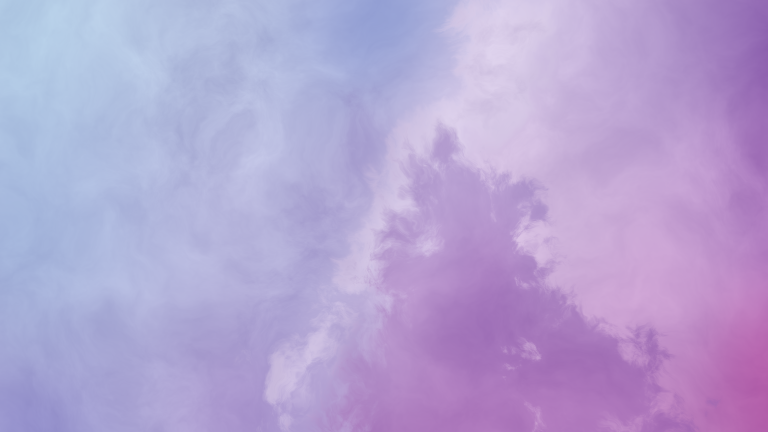
Give the GLSL for this texture, as a WebGL 1 fragment shader.

```glsl
precision highp float;
// Soft blue, lilac and magenta clouds split by a bright diagonal rift.

uniform vec2 u_resolution;

float hash(vec2 p) {
  return fract(sin(dot(p, vec2(127.1, 311.7))) * 43758.55);
}

float noise(vec2 p) {
  vec2 i = floor(p);
  vec2 f = fract(p);
  f = f * f * (3.0 - 2.0 * f);
  float low = mix(hash(i), hash(i + vec2(1.0, 0.0)), f.x);
  float high = mix(hash(i + vec2(0.0, 1.0)), hash(i + 1.0), f.x);
  return mix(low, high, f.y);
}

// Layered noise centred on zero; gain sets the strength of fine layers.
float fbm(vec2 p, float gain) {
  float sum = 0.0;
  float amp = 0.5;
  for (int i = 0; i < 6; i++) {
    sum += amp * (noise(p) - 0.5);
    p = mat2(1.6, 1.2, -1.2, 1.6) * p + 7.3;
    amp *= gain;
  }
  return sum;
}

// Distance to a capsule whose radius changes from ra to rb.
float taper(vec2 p, vec2 a, vec2 b, float ra, float rb) {
  vec2 ab = b - a;
  float t = clamp(dot(p - a, ab) / dot(ab, ab), 0.0, 1.0);
  return length(p - a - ab * t) - mix(ra, rb, t);
}

float smoothMin(float a, float b, float k) {
  float h = clamp(0.5 + 0.5 * (b - a) / k, 0.0, 1.0);
  return mix(b, a, h) - k * h * (1.0 - h);
}

float inside(float d, float softness) {
  return 1.0 - smoothstep(-softness, softness, d);
}

float glow(vec2 p, vec2 centre, vec2 size) {
  vec2 q = (p - centre) / size;
  return exp(-dot(q, q));
}

// Four colours spread from left to right, the last held near the border.
vec3 band(float x, vec3 a, vec3 b, vec3 c, vec3 d) {
  vec3 col = mix(a, b, smoothstep(0.0, 0.36, x));
  col = mix(col, c, smoothstep(0.34, 0.67, x));
  float border = clamp((x - 0.63) / 0.37, 0.0, 1.0);
  return mix(col, d, border * border);
}

vec3 skyGradient(vec2 uv) {
  vec3 top = band(uv.x, vec3(0.70, 0.80, 0.90), vec3(0.70, 0.74, 0.87),
                  vec3(0.81, 0.76, 0.89), vec3(0.54, 0.37, 0.68));
  vec3 middle = band(uv.x, vec3(0.64, 0.71, 0.86), vec3(0.70, 0.69, 0.85),
                     vec3(0.82, 0.73, 0.87), vec3(0.68, 0.48, 0.75));
  vec3 bottom = band(uv.x, vec3(0.65, 0.65, 0.83), vec3(0.71, 0.66, 0.84),
                     vec3(0.76, 0.60, 0.80), vec3(0.69, 0.36, 0.66));
  vec3 col = mix(bottom, middle, smoothstep(0.0, 0.5, uv.y));
  return mix(col, top, smoothstep(0.45, 1.0, uv.y));
}

void main() {
  vec2 uv = gl_FragCoord.xy / u_resolution;
  vec2 p = uv * vec2(16.0 / 9.0, 1.0);

  // Turbulence that bends the forms and frays their edges
  vec2 bend = vec2(fbm(p * 4.0 + 4.0, 0.5), fbm(p * 4.0 + 19.0, 0.5));
  vec2 q = p + 0.06 * bend;
  float billow = fbm(p * 5.0 + bend * 1.5 + 31.0, 0.55);
  float fray = fbm(p * 11.0 + bend * 2.5 + 53.0, 0.62);

  vec3 col = skyGradient(clamp(uv + 0.04 * bend, 0.0, 1.0));

  // Broad pools of shade and light
  col = mix(col, vec3(0.54, 0.59, 0.81), 0.9 * glow(q, vec2(0.87, 0.98), vec2(0.18, 0.24)));
  col = mix(col, vec3(0.56, 0.54, 0.79), 0.75 * glow(q, vec2(0.06, 0.0), vec2(0.18, 0.13)));
  col = mix(col, vec3(0.63, 0.54, 0.78), 0.75 * glow(q, vec2(0.57, 0.02), vec2(0.16, 0.17)));
  col = mix(col, vec3(0.70, 0.60, 0.81), 0.4 * glow(q, vec2(1.48, 0.82), vec2(0.16, 0.20)));
  col = mix(col, vec3(0.82, 0.65, 0.84), 0.6 * glow(q, vec2(1.53, 0.30), vec2(0.18, 0.16)));
  col = mix(col, vec3(0.74, 0.37, 0.67), 0.5 * glow(q, vec2(1.78, 0.18), vec2(0.12, 0.15)));

  // Shade along the left side of the rift
  float shade = taper(q, vec2(0.86, 0.66), vec2(0.64, 0.24), 0.045, 0.04);
  col = mix(col, vec3(0.63, 0.59, 0.80), 0.65 * inside(shade + 0.20 * fray, 0.08));

  // Bright rift descending to the lower left
  float rift = taper(q, vec2(1.14, 0.92), vec2(1.14, 0.77), 0.10, 0.10);
  rift = min(rift, taper(q, vec2(1.10, 0.76), vec2(0.91, 0.49), 0.07, 0.055));
  rift = min(rift, taper(q, vec2(0.91, 0.49), vec2(0.77, 0.28), 0.055, 0.06));
  rift = min(rift, taper(q, vec2(0.77, 0.28), vec2(0.69, 0.11), 0.06, 0.045));
  float riftLight = inside(rift + 0.32 * fray, 0.06);
  col = mix(col, vec3(0.85, 0.80, 0.91), 0.9 * riftLight);

  // Purple cloud bank with a lower shoulder on the right
  float bank = taper(q, vec2(1.10, 0.475), vec2(1.02, 0.0), 0.15, 0.26);
  bank = smoothMin(bank, length(q - vec2(1.35, 0.08)) - 0.19, 0.04);
  vec3 bankColor = mix(vec3(0.66, 0.44, 0.72), vec3(0.71, 0.62, 0.82), smoothstep(0.0, 0.62, q.y));
  bankColor = mix(bankColor, vec3(0.73, 0.62, 0.82), 0.75 * glow(q, vec2(0.82, 0.20), vec2(0.18, 0.22)));
  bankColor = mix(bankColor, vec3(0.62, 0.43, 0.72), 0.7 * glow(q, vec2(1.14, 0.30), vec2(0.11, 0.20)));
  float edge = mix(0.06, 0.035, smoothstep(0.9, 1.2, p.x));
  float bankCover = inside(bank + 0.27 * fray, edge);
  col = mix(col, bankColor, 0.92 * bankCover);

  // Vapour, strongest in the wispy regions and along the edges
  float wisps = glow(p, vec2(0.50, 0.75), vec2(0.20, 0.28)) + 0.7 * glow(p, vec2(1.18, 0.80), vec2(0.16, 0.18));
  wisps += 0.7 * glow(p, vec2(1.70, 0.58), vec2(0.10, 0.14)) + 0.5 * glow(p, vec2(0.30, 0.08), vec2(0.25, 0.14));
  wisps += riftLight * (1.0 - bankCover) + 0.5 * exp(-abs(bank) * 18.0);
  col += 0.12 * billow * vec3(0.9, 1.0, 0.65);
  col += fray * (0.05 + 0.13 * min(wisps, 1.0)) * vec3(0.9, 1.0, 0.7);
  gl_FragColor = vec4(clamp(col, 0.0, 1.0), 1.0);
}
```
